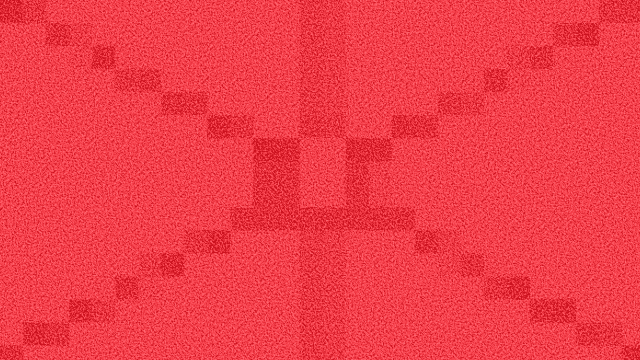
Reproduce this background procedurally as a WebGL 1 fragment shader.

```glsl
precision highp float;

uniform vec2 u_resolution;

#define CELL 0.064
#define LINE_REACH 1.0
#define LINE_DEPTH 0.46
#define BEAM_DEPTH 0.22
#define PILLAR_DEPTH 0.40
#define BAND_DEPTH 0.42
#define GRAIN_SCALE 190.0
#define GRAIN_GAIN 1.45
#define SHADOW_RED vec3(0.80, 0.07, 0.12)
#define BASE_RED vec3(0.968, 0.258, 0.302)
#define LIGHT_RED vec3(1.0, 0.40, 0.44)

float hash(vec2 p) {
  vec3 q = fract(p.xyx * 0.1031);
  q += dot(q, q.yzx + 33.33);
  return fract((q.x + q.y) * q.z);
}

float cornerSlope(vec2 corner, vec2 offset) {
  float angle = 6.28318 * hash(corner);
  return dot(vec2(cos(angle), sin(angle)), offset);
}

float gradientNoise(vec2 p) {
  vec2 i = floor(p);
  vec2 f = p - i;
  vec2 w = f * f * f * (f * (f * 6.0 - 15.0) + 10.0);
  vec2 e = vec2(1.0, 0.0);
  float low = mix(cornerSlope(i, f), cornerSlope(i + e, f - e), w.x);
  float high = mix(cornerSlope(i + e.yx, f - e.yx), cornerSlope(i + 1.0, f - 1.0), w.x);
  return mix(low, high, w.y);
}

// 1 inside the box of cells from low to high, else 0
float cellBox(vec2 c, vec2 low, vec2 high) {
  vec2 inside = step(low, c) * step(c, high);
  return inside.x * inside.y;
}

// Darkness of one cell; c is its centre, counted from the top left
float cellShade(vec2 c, vec2 gridSize) {
  // Crossing diagonals from corner to corner
  vec2 fromCentre = abs(c - 0.5 * gridSize);
  float gap = abs(fromCentre.x - fromCentre.y * gridSize.x / gridSize.y);
  float line = 1.0 - smoothstep(0.45 * LINE_REACH, 1.15 * LINE_REACH, gap);
  line *= LINE_DEPTH * mix(0.75, 1.25, hash(c + 7.0));

  // Upright beam, strongest just above the middle
  float beam = BEAM_DEPTH * cellBox(c, vec2(13.0, -2.0), vec2(15.0, 18.0));
  beam *= c.x < 14.0 ? 1.15 : 0.8;
  beam += 0.12 * cellBox(c, vec2(13.0, 5.0), vec2(15.0, 6.0));

  // Central frame: two pillars standing on a wide band
  float pillars = cellBox(c, vec2(11.0, 6.0), vec2(13.0, 9.0));
  pillars += cellBox(c, vec2(15.0, 6.0), vec2(16.0, 9.0));
  pillars += 0.25 * cellBox(c, vec2(16.0, 6.0), vec2(17.0, 9.0));
  float band = cellBox(c, vec2(10.0, 9.0), vec2(18.0, 10.0));
  float middle = cellBox(c, vec2(10.0, 7.0), vec2(18.0, 9.0));
  float window = cellBox(c, vec2(13.0, 6.0), vec2(15.0, 9.0));

  float shade = max(line * (1.0 - middle), beam * (1.0 - window));
  shade = max(shade, max(PILLAR_DEPTH * pillars, BAND_DEPTH * band));
  shade += 0.14 * cellBox(c, vec2(11.0, 6.0), vec2(17.0, 7.0)) * (1.0 - window);
  return shade;
}

// Blend neighbouring cells over about one pixel at their shared edges
float mosaic(vec2 p, vec2 gridSize, float pixel) {
  vec2 c = floor(p - 0.5) + 0.5;
  vec2 w = clamp((p - c - 0.5) / pixel + 0.5, 0.0, 1.0);
  vec2 e = vec2(1.0, 0.0);
  float top = mix(cellShade(c, gridSize), cellShade(c + e, gridSize), w.x);
  float bottom = mix(cellShade(c + e.yx, gridSize), cellShade(c + 1.0, gridSize), w.x);
  return mix(top, bottom, w.y);
}

// Fine woven grain, slightly stretched along one diagonal
float grain(vec2 uv) {
  vec2 woven = vec2(uv.x + uv.y, 0.8 * (uv.y - uv.x)) * 0.75;
  float coarse = gradientNoise(woven * GRAIN_SCALE + 20.0 + GRAIN_SCALE * 2.0);
  float fine = gradientNoise(uv * GRAIN_SCALE * 1.73 + 91.3);
  return GRAIN_GAIN * (coarse + 0.8 * fine);
}

void main() {
  vec2 uv = gl_FragCoord.xy / u_resolution.y;
  vec2 size = vec2(u_resolution.x / u_resolution.y, 1.0);
  vec2 cellPos = vec2(uv.x, 1.0 - uv.y) / CELL;
  float pixel = 1.0 / (u_resolution.y * CELL);

  float shade = mosaic(cellPos, size / CELL, pixel);
  float tone = clamp(grain(uv) * (1.0 + 0.3 * shade) - shade, -1.0, 1.0);
  vec3 color = mix(BASE_RED, LIGHT_RED, max(tone, 0.0));
  color = mix(color, SHADOW_RED, max(-tone, 0.0));
  gl_FragColor = vec4(color, 1.0);
}
```
